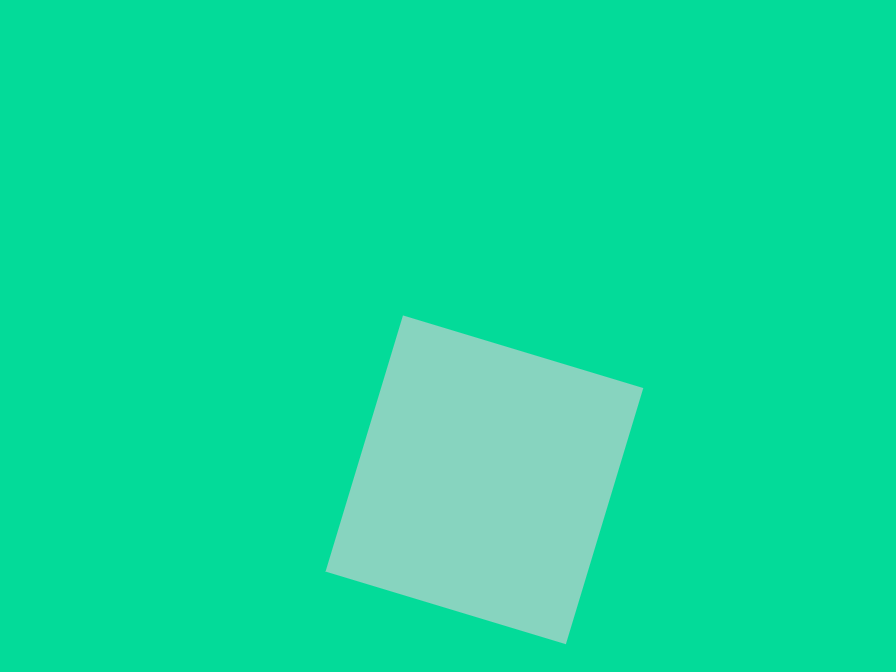
Write a Shadertoy shader that draws this background.

```glsl
const vec3 GREEN = vec3(0.01, 0.86, 0.60);
const vec3 PALE_MINT = vec3(0.53, 0.83, 0.75);

vec2 rotate(vec2 p, float angle) {
    float c = cos(angle), s = sin(angle);
    return vec2(c * p.x - s * p.y, s * p.x + c * p.y);
}

// Signed distance to an axis-aligned box centred on zero
float boxDistance(vec2 p, vec2 halfSize) {
    vec2 d = abs(p) - halfSize;
    return length(max(d, 0.0)) + min(max(d.x, d.y), 0.0);
}

// Coverage of a shape, softened over one pixel
float coverage(float dist, float pixel) {
    return clamp(0.5 - dist / pixel, 0.0, 1.0);
}

void mainImage(out vec4 fragColor, in vec2 fragCoord) {
    // Canvas heights, measured from the centre
    float pixel = 1.0 / iResolution.y;
    vec2 p = (fragCoord - 0.5 * iResolution.xy) * pixel;

    // Tilted panel
    vec2 panelCentre = vec2(0.0542, -0.2140);
    vec2 panelHalfSize = vec2(0.1868, 0.1991);
    float panelTilt = 0.2935;
    vec2 local = rotate(p - panelCentre, panelTilt);
    float panel = coverage(boxDistance(local, panelHalfSize), pixel);

    fragColor = vec4(mix(GREEN, PALE_MINT, panel), 1.0);
}
```
